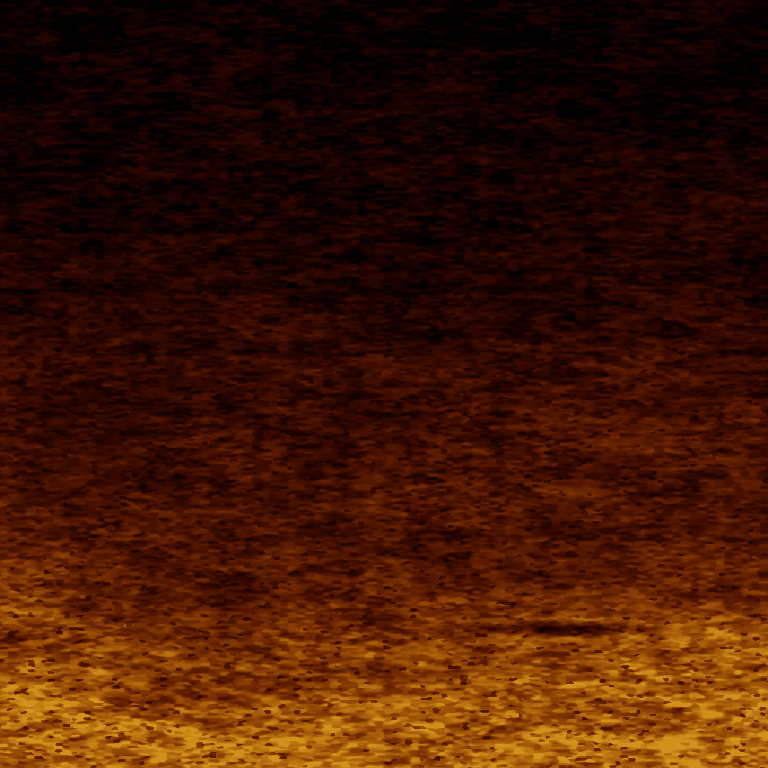
A Shadertoy shader for this texture:

```glsl
// Draws a field of amber embers: fine horizontal dashes fading from a bright base into darkness.

// Two pseudo-random values in 0..1 for a cell.
vec2 hash2(vec2 cell) {
    vec2 k = vec2(dot(cell, vec2(127.1, 311.7)), dot(cell, vec2(269.5, 183.3)));
    return fract(sin(k) * 43758.545);
}

// Soft cellular noise in -1..1: blends the random shades of nearby seeds.
float cellShade(vec2 p, float sharpness) {
    vec2 cell = floor(p);
    vec2 local = p - cell;
    float shade = 0.0;
    float total = 0.0001;
    for (int j = -1; j <= 1; j++) {
        for (int i = -1; i <= 1; i++) {
            vec2 offset = vec2(i, j);
            vec2 seed = hash2(cell + offset);
            vec2 d = offset + 0.15 + 0.7 * seed - local;
            float weight = exp(-sharpness * dot(d, d));
            float tone = hash2(cell + offset + 57.0).x;
            shade += weight * (2.0 * tone - 1.0);
            total += weight;
        }
    }
    return shade / total;
}

// Soft elliptical patch.
float patchGlow(vec2 p, vec2 centre, vec2 size) {
    vec2 q = (p - centre) / size;
    return exp(-dot(q, q));
}

// Mean heat from the dark top to the bright base.
float heatProfile(float y) {
    float rise = clamp((1.0 - y) / 0.7, 0.0, 1.0);
    return 0.045 + 0.25 * pow(rise, 1.6) + 0.38 * smoothstep(0.33, 0.0, y);
}

// Broad warm and cool regions.
float heatPatches(vec2 p) {
    float warm = 0.07 * patchGlow(p, vec2(0.82, 0.43), vec2(0.32, 0.10))
               + 0.08 * patchGlow(p, vec2(0.00, 0.25), vec2(0.12, 0.09))
               + 0.10 * patchGlow(p, vec2(0.04, 0.08), vec2(0.12, 0.03))
               + 0.07 * patchGlow(p, vec2(0.32, 0.02), vec2(0.16, 0.03))
               + 0.10 * patchGlow(p, vec2(0.97, 0.14), vec2(0.18, 0.07));
    float cool = 0.08 * patchGlow(p, vec2(0.22, 0.22), vec2(0.14, 0.06))
               + 0.11 * patchGlow(p, vec2(0.37, 0.10), vec2(0.13, 0.03))
               + 0.05 * patchGlow(p, vec2(0.12, 0.42), vec2(0.16, 0.08))
               + 0.05 * patchGlow(p, vec2(0.55, 0.27), vec2(0.30, 0.05));
    return warm - cool;
}

// A long dark streak between two thin bright ones.
float streakBand(vec2 p) {
    float dark = patchGlow(p, vec2(0.71, 0.181), vec2(0.11, 0.006));
    float upper = patchGlow(p, vec2(0.69, 0.195), vec2(0.13, 0.005));
    float lower = patchGlow(p, vec2(0.77, 0.169), vec2(0.12, 0.005));
    return 0.12 * (upper + lower) - 0.25 * dark;
}

// Heat to colour: red leads, green and blue follow at higher powers.
vec3 emberColor(float heat) {
    return vec3(heat, 0.85 * heat * heat, 0.3 * pow(heat, 5.0));
}

void mainImage(out vec4 fragColor, in vec2 fragCoord) {
    vec2 p = fragCoord / iResolution.xy;

    // Dashes at four scales, all stretched sideways.
    float fine = cellShade(p * vec2(88.0, 250.0), 9.0);
    float grain = 0.25 * cellShade(p * vec2(5.0, 16.0) + 11.0, 5.0)
                + 0.35 * cellShade(p * vec2(13.0, 52.0) + 23.0, 6.0)
                + 0.60 * cellShade(p * vec2(36.0, 125.0) + 37.0, 7.0)
                + 0.65 * fine;

    float heat = heatProfile(p.y) + heatPatches(p) + streakBand(p);
    heat += grain * (0.08 + 0.2 * max(heat, 0.0));

    // Sparse dark specks.
    float speck = cellShade(p * vec2(110.0, 240.0) + 71.0, 12.0);
    heat *= 1.0 - 0.45 * smoothstep(0.65, 0.95, -speck);

    fragColor = vec4(emberColor(clamp(heat, 0.0, 0.82)), 1.0);
}
```
